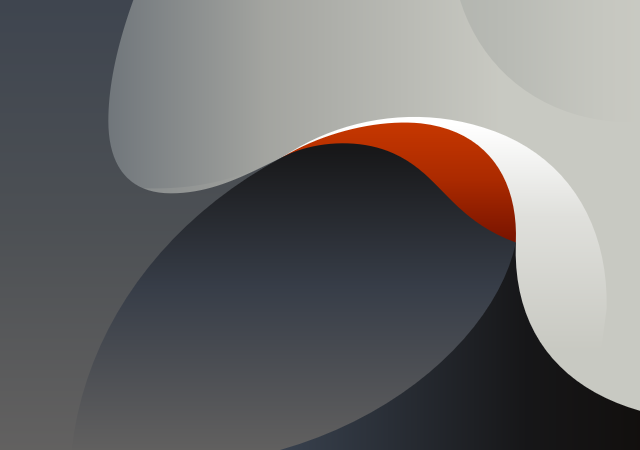
Reproduce this background procedurally as a Shadertoy shader.

```glsl
// Abstract layered curves: a pale flowing sheet, a white ribbon, an orange
// blade and a dark leaf over slate. Each layer is a closed path of cubic
// curves, filled by even-odd crossings and shaded with a three-stop gradient.

const vec2 CANVAS = vec2(7.68, 5.40);   // design units, y runs downwards
const int CURVE_STEPS = 20;
const float SLIVER_LIGHT = 0.35;

// Points shared by several layers
const vec2 LEFT_TIP = vec2(3.40, 1.88);
const vec2 RIGHT_TIP = vec2(6.19, 2.91);
const vec2 LEAF_CORE = vec2(5.00, 2.80);

// Gradient colours
const vec3 SLATE_TOP = vec3(0.245, 0.27, 0.31);
const vec3 SLATE_MID = vec3(0.30, 0.314, 0.33);
const vec3 SLATE_LOW = vec3(0.385, 0.38, 0.378);
const vec3 SHEET_LEFT = vec3(0.44, 0.463, 0.482);
const vec3 SHEET_MID = vec3(0.64, 0.645, 0.628);
const vec3 SHEET_RIGHT = vec3(0.785, 0.788, 0.76);
const vec3 DISC_LEFT = vec3(0.705, 0.714, 0.692);
const vec3 RIBBON_TOP = vec3(1.0);
const vec3 RIBBON_MID = vec3(0.875, 0.876, 0.86);
const vec3 ORANGE_TOP = vec3(0.775, 0.215, 0.0);
const vec3 ORANGE_MID = vec3(0.67, 0.165, 0.0);
const vec3 ORANGE_LOW = vec3(0.47, 0.075, 0.0);
const vec3 SHADOW_LEFT = vec3(0.22, 0.255, 0.305);
const vec3 SHADOW_MID = vec3(0.088, 0.088, 0.095);
const vec3 SHADOW_RIGHT = vec3(0.07, 0.06, 0.055);
const vec3 LEAF_TOP = vec3(0.092, 0.092, 0.098);
const vec3 LEAF_MID = vec3(0.216, 0.24, 0.282);
const vec3 LEAF_LOW = vec3(0.38, 0.376, 0.374);

struct Path { vec2 p; vec2 pen; float dist2; float side; };

Path moveTo(vec2 p, vec2 start) { return Path(p, start, 1e6, 1.0); }

// Adds a straight edge: nearest distance and crossing parity
void lineTo(inout Path path, vec2 end) {
    vec2 edge = end - path.pen, w = path.p - path.pen;
    vec2 gap = w - edge * clamp(dot(w, edge) / max(dot(edge, edge), 1e-8), 0.0, 1.0);
    path.dist2 = min(path.dist2, dot(gap, gap));
    if ((path.pen.y > path.p.y) != (end.y > path.p.y) && w.x < edge.x * w.y / edge.y)
        path.side = -path.side;
    path.pen = end;
}

// Adds a cubic curve as short edges
void curveTo(inout Path path, vec2 b, vec2 c, vec2 d) {
    vec2 a = path.pen;
    for (int i = 1; i <= CURVE_STEPS; i++) {
        float t = float(i) / float(CURVE_STEPS), s = 1.0 - t;
        lineTo(path, s*s*s*a + 3.0*s*s*t*b + 3.0*s*t*t*c + t*t*t*d);
    }
}

float coverage(Path path, float pixel) {
    return clamp(0.5 - path.side * sqrt(path.dist2) / pixel, 0.0, 1.0);
}

vec3 ramp(float x, vec3 stops, vec3 a, vec3 b, vec3 c) {
    vec2 t = clamp((x - stops.xy) / (stops.yz - stops.xy), 0.0, 1.0);
    return mix(mix(a, b, t.x), c, t.y);
}

void mainImage(out vec4 fragColor, in vec2 fragCoord) {
    vec2 uv = fragCoord / iResolution.xy;
    vec2 p = vec2(uv.x, 1.0 - uv.y) * CANVAS;
    float pixel = CANVAS.y / iResolution.y;
    vec3 color = ramp(p.y, vec3(0.0, 2.7, 5.4), SLATE_TOP, SLATE_MID, SLATE_LOW);

    // Pale sheet
    Path sheet = moveTo(p, vec2(1.60, 0.0));
    curveTo(sheet, vec2(1.42, 0.50), vec2(1.30, 1.00), vec2(1.30, 1.45));
    curveTo(sheet, vec2(1.30, 2.00), vec2(1.55, 2.32), vec2(2.05, 2.32));
    curveTo(sheet, vec2(2.55, 2.32), vec2(2.95, 2.10), LEFT_TIP);
    lineTo(sheet, LEAF_CORE);
    lineTo(sheet, vec2(6.0, 5.0));
    lineTo(sheet, vec2(7.9, 5.3));
    lineTo(sheet, vec2(7.9, -0.2));
    lineTo(sheet, vec2(1.68, -0.2));
    lineTo(sheet, vec2(1.60, 0.0));
    vec3 sheetColor = ramp(p.x, vec3(1.3, 3.2, 6.0), SHEET_LEFT, SHEET_MID, SHEET_RIGHT);

    // Thin light rim along the sheet's lower fold
    Path rim = moveTo(p, vec2(1.73, 2.26));
    curveTo(rim, vec2(2.20, 2.27), vec2(2.60, 2.22), vec2(3.10, 2.02));
    lineTo(rim, vec2(3.0, 2.4));
    lineTo(rim, vec2(1.8, 2.4));
    lineTo(rim, vec2(1.73, 2.26));
    sheetColor = mix(sheetColor, SHEET_MID, SLIVER_LIGHT * coverage(rim, pixel));

    // Soft disc in the upper right corner
    Path disc = moveTo(p, vec2(5.52, 0.0));
    curveTo(disc, vec2(5.80, 0.90), vec2(6.60, 1.50), vec2(7.68, 1.47));
    lineTo(disc, vec2(7.9, 1.46));
    lineTo(disc, vec2(7.9, -0.2));
    lineTo(disc, vec2(5.46, -0.2));
    lineTo(disc, vec2(5.52, 0.0));
    vec3 discColor = mix(DISC_LEFT, SHEET_RIGHT, smoothstep(5.3, 7.8, p.x));
    sheetColor = mix(sheetColor, discColor, coverage(disc, pixel));
    color = mix(color, sheetColor, coverage(sheet, pixel));

    // White ribbon fading into the sheet
    Path ribbon = moveTo(p, LEFT_TIP);
    curveTo(ribbon, vec2(4.05, 1.44), vec2(4.95, 1.26), vec2(5.80, 1.53));
    curveTo(ribbon, vec2(6.75, 1.82), vec2(7.30, 2.62), vec2(7.28, 3.70));
    lineTo(ribbon, vec2(7.2, 4.3)); lineTo(ribbon, vec2(6.3, 4.3));
    lineTo(ribbon, LEAF_CORE); lineTo(ribbon, LEFT_TIP);
    vec3 ribbonColor = ramp(p.y, vec3(1.5, 2.6, 4.2), RIBBON_TOP, RIBBON_MID, SHEET_RIGHT);
    color = mix(color, ribbonColor, coverage(ribbon, pixel));

    // Shadow below, orange blade, then the leaf over both
    Path shadow = moveTo(p, RIGHT_TIP);
    curveTo(shadow, vec2(6.15, 3.95), vec2(6.70, 4.65), vec2(7.68, 4.93));
    lineTo(shadow, vec2(7.9, 4.99)); lineTo(shadow, vec2(7.9, 5.6));
    lineTo(shadow, vec2(3.0, 5.6)); lineTo(shadow, vec2(3.0, 5.0));
    lineTo(shadow, LEAF_CORE); lineTo(shadow, RIGHT_TIP);
    vec3 shadowColor = ramp(p.x, vec3(3.4, 6.3, 7.68), SHADOW_LEFT, SHADOW_MID, SHADOW_RIGHT);
    color = mix(color, shadowColor, coverage(shadow, pixel));

    Path blade = moveTo(p, LEFT_TIP);
    curveTo(blade, vec2(3.90, 1.58), vec2(4.55, 1.43), vec2(5.05, 1.48));
    curveTo(blade, vec2(5.85, 1.57), vec2(6.22, 2.15), RIGHT_TIP);
    lineTo(blade, LEAF_CORE); lineTo(blade, LEFT_TIP);
    vec3 bladeColor = ramp(p.y, vec3(1.48, 2.15, 2.9), ORANGE_TOP, ORANGE_MID, ORANGE_LOW);
    color = mix(color, bladeColor, coverage(blade, pixel));

    Path leaf = moveTo(p, vec2(0.86, 5.40));
    curveTo(leaf, vec2(1.02, 3.95), vec2(1.95, 2.65), LEFT_TIP);
    curveTo(leaf, vec2(3.75, 1.70), vec2(4.30, 1.65), vec2(4.72, 1.84));
    curveTo(leaf, vec2(5.30, 2.10), vec2(5.40, 2.62), RIGHT_TIP);
    curveTo(leaf, vec2(6.00, 3.85), vec2(4.95, 4.95), vec2(3.36, 5.40));
    lineTo(leaf, vec2(2.7, 5.6)); lineTo(leaf, vec2(0.84, 5.6));
    lineTo(leaf, vec2(0.86, 5.40));
    vec3 leafColor = ramp(p.y, vec3(1.8, 3.45, 5.4), LEAF_TOP, LEAF_MID, LEAF_LOW);
    color = mix(color, leafColor, coverage(leaf, pixel));

    fragColor = vec4(color, 1.0);
}
```
